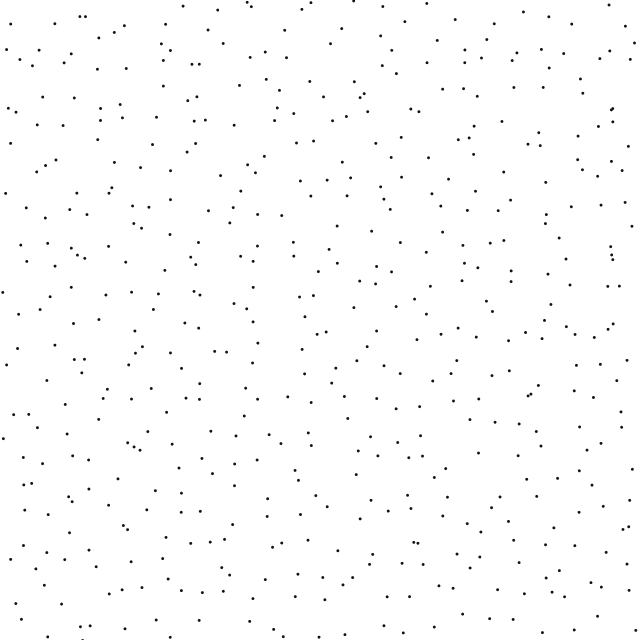
This texture is drawn by a WebGL 2 fragment shader. Its source:

```glsl
#version 300 es
precision highp float;

#define CELLS 23.0
#define DOT_RADIUS 0.00222
#define JITTER 0.98
#define PAPER vec3(1.0)
#define INK vec3(0.07)

uniform vec2 u_resolution;
out vec4 fragColor;

// Integer hash: two independent values in 0..1 per cell
vec2 hash2(ivec2 cell) {
    uvec2 q = uvec2(cell + 64) * uvec2(1597u, 3812u) + uvec2(917u, 271u);
    q ^= q.yx >> 3u;
    for (int i = 0; i < 3; i++) {
        q = q * 1664525u + 1013904223u;
        q.x += q.y * 1664525u;
        q.y += q.x * 1664525u;
        q ^= q >> 16u;
    }
    return vec2(q & 0xffffu) / 65535.0;
}

// Distance to the nearest scattered dot centre, in canvas units
float nearestDot(vec2 uv) {
    vec2 grid = uv * CELLS;
    ivec2 home = ivec2(floor(grid));
    float nearest = 2.0;
    for (int y = -1; y <= 1; y++) {
        for (int x = -1; x <= 1; x++) {
            ivec2 cell = home + ivec2(x, y);
            vec2 centre = vec2(cell) + 0.5 + JITTER * (hash2(cell) - 0.5);
            nearest = min(nearest, length(grid - centre));
        }
    }
    return nearest / CELLS;
}

void main() {
    float scale = min(u_resolution.x, u_resolution.y);
    vec2 uv = gl_FragCoord.xy / scale;

    // Edge smoothed over one pixel
    float coverage = clamp(0.5 + (DOT_RADIUS - nearestDot(uv)) * scale, 0.0, 1.0);
    fragColor = vec4(mix(PAPER, INK, coverage), 1.0);
}
```
